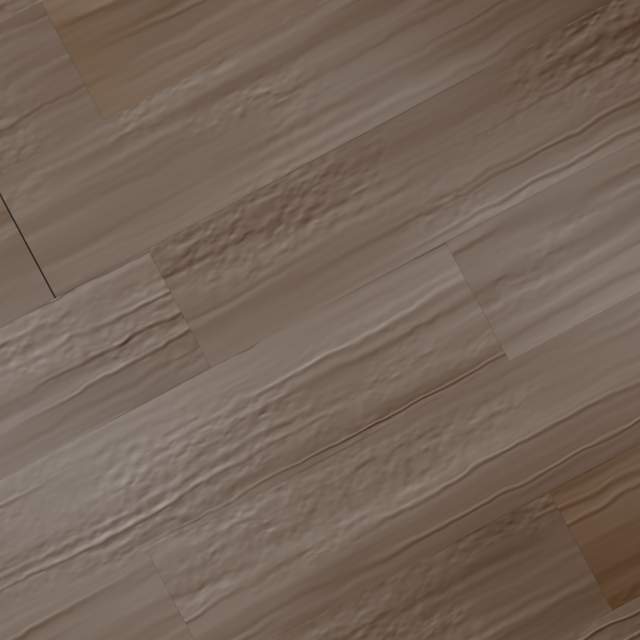
A WebGL 1 fragment shader for this texture:

```glsl
precision highp float;
// Diagonal brown wood planks with streaky embossed grain, faint joints and a soft sheen.
uniform vec2 u_resolution;

float hash(vec2 p) {
  vec3 q = fract(vec3(p.xyx) * 0.1031);
  q += dot(q, q.yzx + 33.33);
  return fract((q.x + q.y) * q.z);
}

float noise(vec2 p) {
  vec2 i = floor(p), f = fract(p);
  f = f * f * (3.0 - 2.0 * f);
  return mix(mix(hash(i), hash(i + vec2(1, 0)), f.x),
             mix(hash(i + vec2(0, 1)), hash(i + vec2(1, 1)), f.x), f.y);
}

// Patches where the grain breaks up into bark-like ripples.
float roughness(vec2 p) {
  return smoothstep(0.4, 0.75, 0.75 * noise(p * vec2(2.8, 8.5) + 5.0) + 0.25 * noise(p * vec2(9, 26)));
}

// Slightly wavy grain coordinates; x runs along the plank.
vec2 warp(vec2 p) {
  return p + vec2(0.0, 0.016 * noise(p * vec2(4, 9)) + 0.007 * noise(p * vec2(20, 40))
                     + 0.0025 * noise(p * vec2(60, 90)));
}

// Thin wandering furrows that come and go along the grain.
float furrows(vec2 w) {
  float ridge = abs(noise(w * vec2(1.3, 30.0) + 9.0) - 0.5);
  return (1.0 - smoothstep(0.0, 0.13, ridge)) * smoothstep(0.3, 0.75, noise(w * vec2(3.0, 14.0)));
}

float relief(vec2 p) {
  vec2 w = warp(p);
  float broad = noise(w * vec2(1.2, 34.0));
  float fine = noise(w * vec2(4.0, 95.0));
  float ripples = 0.6 * noise(w * vec2(48, 85)) + 0.4 * noise(w * vec2(95, 160));
  return 0.5 * broad + 0.25 * fine + 0.5 * roughness(p) * ripples - 0.28 * furrows(w);
}

float spot(vec2 p, vec2 center, vec2 size) {
  vec2 d = (p - center) / size;
  return exp(-dot(d, d));
}

float line(float dist, float halfWidth, float pixel) {
  return 1.0 - smoothstep(halfWidth - 0.5 * pixel, halfWidth + pixel, dist);
}

void main() {
  float pixel = 1.0 / min(u_resolution.x, u_resolution.y);
  vec2 st = gl_FragCoord.xy / u_resolution;

  // Plank axes: x along the grain, y across it.
  vec2 p = vec2(dot(st, vec2(0.882, 0.471)), dot(st, vec2(-0.471, 0.882)));
  float across = (p.y - 0.01) / 0.21;
  float row = floor(across);

  // The end joints shift from row to row by a cubic stagger.
  float stagger = 0.907 + 0.784 * row + 0.0995 * row * (row - 1.0)
                + 0.009 * row * (row - 1.0) * (2.0 * row - 1.0);
  float along = (p.x - stagger) / 1.2;
  float fromJoint = fract(along) * 1.2;
  float jointDist = min(fromJoint, 1.2 - fromJoint);
  float seamDist = min(fract(across), 1.0 - fract(across)) * 0.21;
  float plank = hash(vec2(row + 20.0, floor(along) + 40.0));

  // Grain colour and embossed shading.
  vec2 g = p + plank * vec2(17.0, 23.0) + 10.0;
  vec2 w = warp(g);
  float height = relief(g);
  float emboss = height - relief(g + vec2(0.0012, -0.0028));
  float streak = 0.6 * noise(w * vec2(1.0, 13.0) + 3.0) + 0.4 * noise(w * vec2(1.6, 44.0)) - 0.5;
  float tone = 0.6 + 0.12 * (plank - 0.5) + 0.5 * streak + 0.3 * (height - 0.42);
  tone += emboss * (1.7 + 0.5 * roughness(g));

  // Window sheen and darker corners.
  float sheen = spot(st, vec2(0.08, 0.27), vec2(0.3, 0.22))
              + 0.7 * spot(st, vec2(0.92, 0.62), vec2(0.26, 0.14))
              + 0.4 * spot(st, vec2(0.6, 0.87), vec2(0.16, 0.07));
  float shade = spot(st, vec2(1.0, 1.0), vec2(0.4, 0.15))
              + spot(st, vec2(1.0, 0.08), vec2(0.45, 0.27));
  tone += 0.3 * sheen - 0.42 * shade;

  vec3 darkWood = vec3(0.35, 0.27, 0.21);
  vec3 paleWood = vec3(0.54, 0.485, 0.445);
  vec3 color = mix(darkWood, paleWood, tone);
  color += vec3(-0.008, 0.004, 0.016) * sheen;

  // Warmer boards beside the outer joints.
  float warmth = step(2.4, abs(row - 0.5)) * exp(-fromJoint * 5.0);
  color += warmth * vec3(-0.005, -0.022, -0.045);

  // One open joint; the others and the long seams are barely visible.
  float openJoint = step(abs(row - 2.0), 0.5);
  color *= 1.0 - mix(0.06, 0.6, openJoint) * line(jointDist, 0.0009, pixel);
  float seamWear = smoothstep(0.35, 0.75, noise(vec2(p.x * 5.0, floor(across + 0.5) * 7.0 + 50.0)));
  color *= 1.0 - 0.12 * seamWear * line(seamDist, 0.001, pixel);

  gl_FragColor = vec4(clamp(color, 0.0, 1.0), 1.0);
}
```
